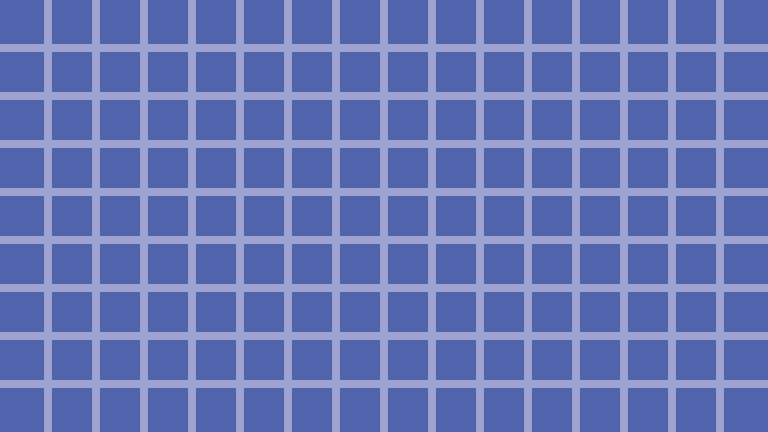
Write a Shadertoy shader that draws this pattern.

```glsl
#define GRID vec2(16.0, 9.0)
#define LINE_WIDTH 0.164
#define TILE_COLOR vec3(0.32, 0.39, 0.68)
#define LINE_COLOR vec3(0.63, 0.64, 0.82)

// Coverage of the grid lines on each axis; the canvas border has no line
vec2 lineCoverage(vec2 cell, vec2 pixel) {
    vec2 nearestLine = clamp(floor(cell + 0.5), vec2(1.0), GRID - 1.0);
    vec2 edgeDistance = 0.5 * LINE_WIDTH - abs(cell - nearestLine);
    return clamp(edgeDistance / pixel + 0.5, 0.0, 1.0);
}

void mainImage(out vec4 fragColor, in vec2 fragCoord) {
    vec2 pixel = GRID / iResolution.xy;
    vec2 coverage = lineCoverage(fragCoord * pixel, pixel);

    // Union of vertical and horizontal lines
    float grid = 1.0 - (1.0 - coverage.x) * (1.0 - coverage.y);
    fragColor = vec4(mix(TILE_COLOR, LINE_COLOR, grid), 1.0);
}
```
